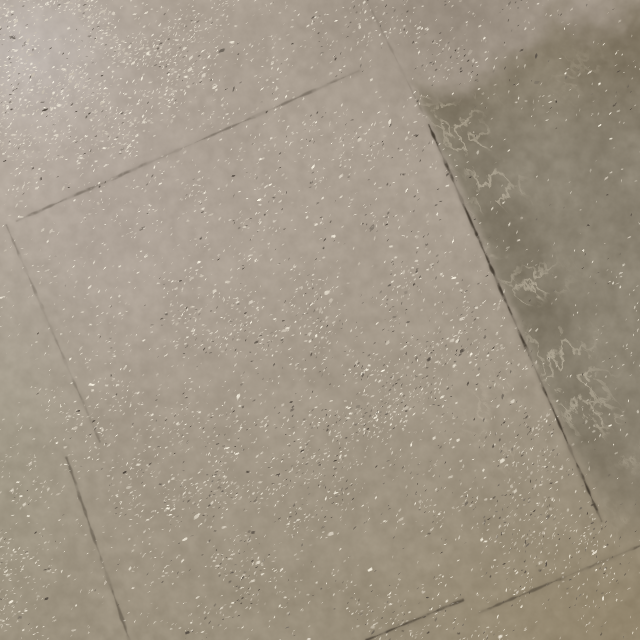
A WebGL 1 fragment shader for this texture:

```glsl
precision highp float;
// Worn polished concrete slabs with drifts of stone chips, faint joints and a damp stain.
uniform vec2 u_resolution;

float hash(vec2 p) {
  vec3 q = fract(p.xyx * vec3(0.1031, 0.1030, 0.0973));
  q += dot(q, q.yzx + 33.33);
  return fract((q.x + q.y) * q.z);
}

float noise(vec2 p) {
  vec2 i = floor(p), f = fract(p);
  f = f * f * (3.0 - 2.0 * f);
  return mix(mix(hash(i), hash(i + vec2(1, 0)), f.x),
             mix(hash(i + vec2(0, 1)), hash(i + vec2(1, 1)), f.x), f.y);
}

float fbm(vec2 p) {
  float sum = 0.0, amp = 0.5;
  for (int i = 0; i < 5; i++) {
    sum += amp * noise(p);
    p = mat2(1.6, 1.2, -1.2, 1.6) * p + 7.3;
    amp *= 0.5;
  }
  return sum;
}

float blob(vec2 p, vec2 center, vec2 radius) {
  vec2 d = (p - center) / radius;
  return exp(-dot(d, d));
}

mat2 turn(float a) { return mat2(cos(a), -sin(a), sin(a), cos(a)); }

// Joint coverage: a broken soft hairline over a faint shadow
float joint(vec2 p, vec2 a, vec2 b, float width, float strength) {
  vec2 ab = b - a;
  float t = clamp(dot(p - a, ab) / dot(ab, ab), 0.0, 1.0);
  float d = length(p - a - ab * t) + 0.003 * (noise(p * 90.0) - 0.5);
  float soft = 0.0011 + 0.5 / u_resolution.y;
  float line = 1.0 - smoothstep(width - soft, width + soft, d);
  float broken = smoothstep(0.36, 0.58, fbm(p * 36.0 + a * 40.0));
  return strength * (line * mix(0.25, 1.0, broken) + 0.15 * exp(-d * d * 50000.0));
}

// One tilted grid of elongated chips blended over the floor
vec3 addChips(vec3 floorColor, vec2 p, float cells, float density, float seed) {
  float tilt = seed * 0.6;
  vec2 g = turn(tilt) * p * cells + seed * 17.3;
  vec2 key = floor(g) + seed * 71.0 + 300.0;
  vec2 q = fract(g) - 0.5 - 0.46 * (vec2(hash(key + 3.1), hash(key + 8.7)) - 0.5);
  float angle = 0.75 + 0.35 * p.x + 1.1 * (hash(key + 14.3) - 0.5);
  q = turn(angle - tilt) * q;
  float size = mix(0.15, 0.29, pow(hash(key + 21.9), 2.0));
  q.y *= mix(1.3, 2.9, hash(key + 27.1));
  q += 0.12 * (vec2(noise(g * 5.0), noise(g * 5.0 + 40.0)) - 0.5);
  q.x += 0.3 * q.y;
  float d = mix(length(q), abs(q.x) + abs(q.y), 0.4) - size;
  float soft = cells * (0.0012 + 0.5 / u_resolution.y);
  float cover = (1.0 - smoothstep(-soft, soft, d)) * step(hash(key + 35.7), density);
  float darkShare = 0.05 + 0.20 * smoothstep(0.1, 0.65, p.x - 0.4 * p.y + 0.2);
  vec3 chip = mix(vec3(0.76, 0.72, 0.66), vec3(1.0, 0.98, 0.92), hash(key + 50.9));
  if (hash(key + 42.3) < darkShare) chip = mix(vec3(0.28, 0.25, 0.22), vec3(0.48, 0.45, 0.41), hash(key + 57.3));
  return mix(floorColor, chip, cover * mix(0.35, 1.0, hash(key + 63.1)));
}

void main() {
  vec2 p = gl_FragCoord.xy / u_resolution;
  float cloud = fbm(p * 4.0 + 2.0) - 0.48;
  float mottle = fbm(p * 14.0 + 5.0) - 0.48;
  float grain = fbm(p * 70.0) - 0.48;

  // Broad lighting across the slabs
  vec3 color = mix(vec3(0.605, 0.565, 0.49), vec3(0.665, 0.622, 0.57),
                   smoothstep(-0.25, 0.6, p.y - 0.3 * p.x));
  color += vec3(0.03, 0.03, 0.04) * blob(p, vec2(0.12, 0.70), vec2(0.25, 0.28));
  color += vec3(0.07, 0.08, 0.10) * blob(p, vec2(0.03, 0.93), vec2(0.14, 0.12));
  color -= vec3(0.02, 0.01, 0.02) * blob(p, vec2(0.0, 0.33), vec2(0.13, 0.27));
  color -= vec3(0.03, 0.04, 0.06) * blob(p, vec2(1.0, 0.0), vec2(0.35, 0.2));
  color -= 0.06 * blob(p, vec2(0.72, 1.0), vec2(0.22, 0.15));
  color += 0.035 * cloud + 0.03 * mottle + 0.07 * grain;

  // Damp stain bounded by the right joint and a ragged upper edge
  float beside = dot(p - vec2(0.67, 0.805), vec2(0.917, 0.4));
  float under = dot(p - vec2(0.66, 0.85), vec2(0.45, -0.89)) + 0.1 * cloud + 0.13 * mottle;
  float stain = smoothstep(-0.004, 0.014, beside + 0.02 * mottle)
              * smoothstep(-0.03, 0.05, under) * smoothstep(0.1, 0.36, p.y + 0.3 * cloud);
  vec3 damp = mix(vec3(0.545, 0.515, 0.45), vec3(0.475, 0.435, 0.355), smoothstep(0.72, 1.0, p.y));
  color = mix(color, damp + 0.06 * cloud + 0.12 * mottle + 0.08 * grain, 0.85 * stain);
  float edgeWear = stain * exp(-pow((beside - 0.045) / 0.045, 2.0));
  color -= 0.06 * edgeWear;
  // Pale scuffs: thin contour streaks of stretched, warped noise
  vec2 along = turn(-0.9) * p * vec2(1.0, 1.0) + 0.03 * mottle;
  float ridge = 1.0 - abs(2.0 * fbm(along * vec2(30.0, 48.0) + 9.0) - 0.96);
  float scuffs = smoothstep(0.86, 0.99, ridge) * smoothstep(-0.12, 0.08, mottle);
  float patches = edgeWear + 0.8 * blob(p, vec2(0.94, 0.88), vec2(0.05, 0.035));
  patches += 0.6 * blob(p, vec2(0.78, 0.34), vec2(0.04, 0.06));
  color += vec3(0.15, 0.147, 0.14) * scuffs * patches;

  // Chips gather in uneven drifts
  float drift = 0.08 + 0.22 * smoothstep(0.4, 0.62, fbm(p * 8.0 + 17.0));
  drift += 0.36 * blob(p, vec2(0.59, 0.43), vec2(0.13, 0.15));
  drift += 0.30 * blob(p, vec2(0.3, 0.25), vec2(0.14, 0.12));
  drift += 0.46 * blob(p, vec2(0.12, 0.89), vec2(0.22, 0.14));
  drift += 0.18 * blob(p, vec2(0.42, 0.65), vec2(0.16, 0.12));
  drift *= (1.0 - 0.6 * stain) * (1.0 - 0.85 * blob(p, vec2(0.55, 0.59), vec2(0.06, 0.09)));
  drift *= 1.0 - 0.65 * blob(p, vec2(0.03, 0.4), vec2(0.12, 0.2));
  drift *= 0.4 + 1.2 * smoothstep(0.3, 0.65, noise(p * 26.0 + 4.0));
  for (int i = 0; i < 5; i++) {
    float layer = float(i);
    color = addChips(color, p, 50.0 + 19.0 * layer, drift * (0.26 + 0.17 * layer), layer + 1.0);
  }

  // Joints of the tilted slabs
  float seams = joint(p, vec2(0.026, 0.655), vec2(0.56, 0.889), 0.0013, 0.34);
  seams = max(seams, joint(p, vec2(0.573, 1.0), vec2(0.67, 0.805), 0.0010, 0.14));
  seams = max(seams, joint(p, vec2(0.67, 0.805), vec2(0.94, 0.186), 0.0013, 0.80));
  seams = max(seams, joint(p, vec2(0.01, 0.648), vec2(0.156, 0.31), 0.0015, 0.24));
  seams = max(seams, joint(p, vec2(0.104, 0.284), vec2(0.202, 0.0), 0.0017, 0.38));
  seams = max(seams, joint(p, vec2(0.573, 0.0), vec2(0.723, 0.0625), 0.0013, 0.65));
  seams = max(seams, joint(p, vec2(0.749, 0.043), vec2(1.0, 0.147), 0.0012, 0.45));
  color = mix(color, vec3(0.25, 0.22, 0.18), seams);

  gl_FragColor = vec4(color, 1.0);
}
```
